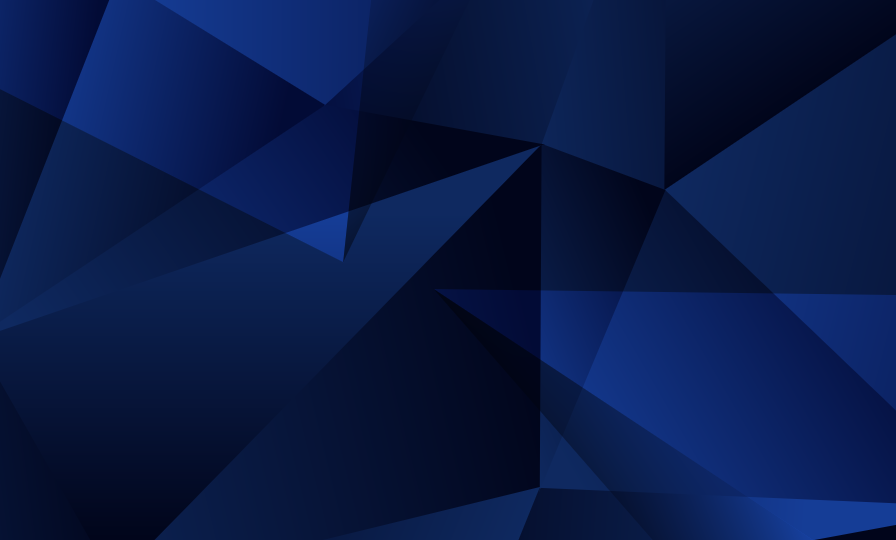
This background is drawn by a WebGL 2 fragment shader. Its source:

```glsl
#version 300 es
precision highp float;
// Dark blue low-poly facets crossed by translucent, brighter blue shards.

#define ASPECT 0.6016
#define DEEP vec3(0.004, 0.020, 0.105)
#define LIGHT vec3(0.057, 0.160, 0.375)
#define GLAZE_TINT vec3(0.004, 0.015, 0.065)
#define GLAZE_GAIN 1.4

uniform vec2 u_resolution;
out vec4 fragColor;

// Shared corners, in hundredths of the canvas width, y pointing down
const vec2 APEX = vec2(60.5, 16.1);
const vec2 EAST = vec2(74.2, 21.2);
const vec2 CREST = vec2(36.2, 11.7);
const vec2 SOUTH = vec2(60.3, 54.3);
const vec2 WEST = vec2(-3.2, 37.9);
const vec2 TIP_LEFT = vec2(38.3, 29.2);
const vec2 TIP_RIGHT = vec2(48.4, 32.2);

vec2 p;
vec3 color;

float cross2(vec2 a, vec2 b) {
    return a.x * b.y - a.y * b.x;
}

// Barycentric weights in xyz, inward edge distance in pixels in w
vec4 triangle(vec2 a, vec2 b, vec2 c) {
    float area = cross2(b - a, c - a);
    vec3 weights = vec3(cross2(b - p, c - p), cross2(c - p, a - p), cross2(a - p, b - p)) / area;
    vec3 dist = weights * abs(area) / vec3(length(c - b), length(a - c), length(b - a));
    return vec4(weights, min(dist.x, min(dist.y, dist.z)) * u_resolution.x / 100.0);
}

vec3 shade(float tone) {
    return mix(DEEP, LIGHT, clamp(tone, 0.0, 1.0));
}

// Opaque facet with a tone at each corner; overlaps neighbours to hide seams
void facet(vec2 a, vec2 b, vec2 c, vec3 tones) {
    vec4 t = triangle(a, b, c);
    color = mix(color, shade(dot(t.xyz, tones)), clamp(t.w + 1.0, 0.0, 1.0));
}

// Translucent shard with a strength at each corner
void glaze(vec2 a, vec2 b, vec2 c, vec3 strengths) {
    vec4 t = triangle(a, b, c);
    vec3 glazed = (color * GLAZE_GAIN + GLAZE_TINT) * max(dot(t.xyz, strengths), 0.0);
    color = mix(color, glazed, clamp(t.w + 0.5, 0.0, 1.0));
}

void main() {
    vec2 uv = gl_FragCoord.xy / u_resolution;
    p = 100.0 * vec2(uv.x, (1.0 - uv.y) * ASPECT);

    // Broad band fading downwards, with a corner facet
    color = shade((60.0 - p.y) / 36.0);
    facet(vec2(-5.7, 32.6), vec2(10.6, 61.2), vec2(-10.0, 61.2), vec3(0.4, 0.1, 0.6));

    // Centre and lower facets
    facet(APEX, vec2(16.4, 61.1), vec2(62.0, 62.0), vec3(-0.1, 0.75, 0.05));
    facet(SOUTH, vec2(57.5, 61.2), vec2(32.0, 61.2), vec3(1.0, 1.0, 0.5));
    facet(SOUTH, vec2(57.5, 61.2), vec2(260.0, 62.9), vec3(0.35, 0.3, 4.7));

    // Top facets, right to left
    facet(CREST, vec2(84.0, 20.4), vec2(62.0, -11.9), vec3(0.1, 1.1, 0.75));
    facet(APEX, vec2(90.0, 27.1), vec2(72.0, -15.8), vec3(0.9, 0.1, 0.5));
    facet(EAST, vec2(74.4, -8.0), vec2(108.0, -1.5), vec3(0.0, 0.7, 0.0));

    // Right facets
    facet(EAST, vec2(104.0, 1.2), vec2(104.0, 49.6), vec3(1.0, 0.6, 0.4));
    facet(EAST, SOUTH, vec2(111.2, 56.5), vec3(0.4, 1.1, 0.05));
    facet(APEX, EAST, SOUTH, vec3(0.35, -0.1, 1.0));

    // Left facets
    facet(CREST, APEX, WEST, vec3(0.15, -0.2, 1.1));
    facet(CREST, vec2(4.2, -8.0), vec2(57.7, -8.0), vec3(0.6, 1.2, 0.2));
    facet(WEST, CREST, vec2(4.2, -8.0), vec3(1.0, -0.15, 1.1));
    facet(vec2(13.7, -4.0), vec2(-2.0, 36.0), vec2(-30.0, -4.0), vec3(-0.1, 0.4, 1.9));

    // Translucent shards: upper left pair, then lower right pair
    glaze(TIP_LEFT, vec2(-40.0, -10.2), vec2(42.9, -14.0), vec3(1.0));
    glaze(TIP_LEFT, vec2(42.9, -14.0), vec2(59.2, -14.0), vec3(0.35, 1.1, 0.7));
    glaze(TIP_RIGHT, vec2(180.0, 33.9), vec2(130.0, 86.1), vec3(1.0));
    glaze(TIP_RIGHT, vec2(130.0, 86.1), vec2(95.0, 85.5), vec3(0.3, 1.73, 0.68));

    // Dark sliver in the lower right corner
    facet(vec2(85.0, 61.3), vec2(104.0, 57.8), vec2(104.0, 62.0), vec3(0.0));

    fragColor = vec4(color, 1.0);
}
```
